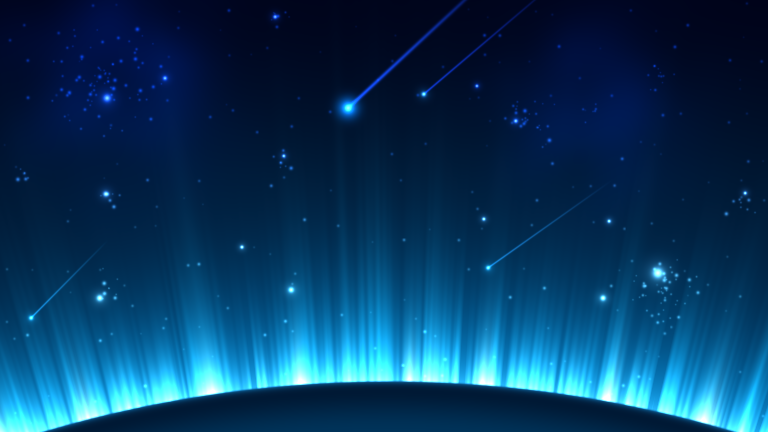
Reproduce this background procedurally as a Shadertoy shader.

```glsl
// Night sky over a curved planet rim, lit by radial aurora rays.
// Rays use gradient noise along the rim's arc length; stars and meteors
// are soft gaussian spots and tapered segments added over a sky gradient.

const vec2 PLANET = vec2(0.90, -2.687);
const float RADIUS = 2.805;

const vec3 DEEP_BLUE = vec3(0.04, 0.30, 1.0);
const vec3 ICE = vec3(0.45, 0.85, 1.0);
const vec3 CYAN = vec3(0.06, 0.50, 0.62);

// Principal stars: x, y, radius
const vec3 STARS[15] = vec3[15](
    vec3(0.248, 0.773, 0.009), vec3(0.637, 0.961, 0.005), vec3(0.382, 0.819, 0.005),
    vec3(1.104, 0.801, 0.004), vec3(1.194, 0.720, 0.005), vec3(1.523, 0.368, 0.012),
    vec3(1.396, 0.310, 0.006), vec3(0.674, 0.329, 0.006), vec3(0.231, 0.310, 0.007),
    vec3(0.245, 0.551, 0.006), vec3(0.560, 0.428, 0.004), vec3(1.120, 0.493, 0.004),
    vec3(1.410, 0.488, 0.004), vec3(1.725, 0.553, 0.004), vec3(0.657, 0.639, 0.004));

// Star clusters: x, y, spread, star count
const vec4 CLUSTERS[11] = vec4[11](
    vec4(0.25, 0.82, 0.14, 80.0), vec4(0.64, 0.96, 0.03, 6.0), vec4(1.22, 0.73, 0.08, 24.0),
    vec4(1.53, 0.82, 0.04, 12.0), vec4(1.54, 0.33, 0.08, 46.0), vec4(1.38, 0.74, 0.05, 6.0),
    vec4(0.25, 0.54, 0.03, 6.0), vec4(0.25, 0.33, 0.05, 9.0), vec4(1.71, 0.53, 0.05, 8.0),
    vec4(0.06, 0.59, 0.03, 6.0), vec4(0.65, 0.62, 0.04, 7.0));

// Strong rays: arc position, width, beam strength, foot strength
const vec4 BEAMS[10] = vec4[10](
    vec4(-0.095, 0.010, 0.55, 0.4), vec4(-0.41, 0.020, 0.50, 1.0),
    vec4(0.095, 0.020, 0.22, 0.5), vec4(-0.205, 0.013, 0.22, 0.9),
    vec4(0.05, 0.014, 0.18, 0.9), vec4(0.22, 0.016, 0.18, 0.9),
    vec4(0.51, 0.016, 0.25, 1.0), vec4(-0.70, 0.022, 0.25, 0.9),
    vec4(0.74, 0.024, 0.22, 1.0), vec4(-0.91, 0.026, 0.25, 1.0));

vec2 hash2(vec2 p) {
    vec3 q = fract(vec3(p.xyx) * vec3(0.1031, 0.1030, 0.0973));
    q += dot(q, q.yzx + 33.33);
    return fract((q.xx + q.yz) * q.zy);
}

float cornerSlope(vec2 cell, vec2 offset) {
    return dot(hash2(cell) * 2.0 - 1.0, offset);
}

float gradientNoise(vec2 p) {
    vec2 i = floor(p), f = fract(p), u = f * f * (3.0 - 2.0 * f);
    vec2 e = vec2(1.0, 0.0);
    float low = mix(cornerSlope(i, f), cornerSlope(i + e, f - e), u.x);
    float high = mix(cornerSlope(i + e.yx, f - e.yx), cornerSlope(i + 1.0, f - 1.0), u.x);
    return 1.6 * mix(low, high, u.y);
}

float spot(vec2 offset, float radius) {
    return exp(-dot(offset, offset) / (radius * radius));
}

vec3 star(vec2 offset, float radius, vec3 tint) {
    return tint * (0.9 * spot(offset, radius) + 0.2 * spot(offset, radius * 2.6))
         + 0.45 * spot(offset, radius * 0.6);
}

vec3 meteor(vec2 p, vec2 head, vec2 tail, float width, vec3 tint) {
    vec2 axis = tail - head;
    float t = clamp(dot(p - head, axis) / dot(axis, axis), 0.0, 1.0);
    float trail = spot(p - head - axis * t, width) * (1.0 - t);
    return tint * trail + star(p - head, width * 2.4, mix(tint, vec3(0.1, 0.75, 1.0), 0.6));
}

vec3 skyColor(vec2 p, float h) {
    vec3 sky = mix(vec3(0.0, 0.045, 0.13), vec3(0.0, 0.005, 0.09), smoothstep(0.55, 1.0, p.y));
    float cloud = 0.9 + 0.7 * gradientNoise(p * 6.0);
    float patches = spot(p - vec2(0.27, 0.82), 0.22) + 0.8 * spot(p - vec2(1.38, 0.76), 0.19);
    sky += vec3(0.0, 0.05, 0.20) * patches * cloud;
    return sky + vec3(0.01, 0.50, 0.72) * exp(-h / 0.235);
}

vec3 aurora(float s, float h) {
    float coarse = gradientNoise(vec2(s * 30.0, 3.4));
    float fine = gradientNoise(vec2(s * 95.0, 8.3 + h));
    float streak = clamp(0.50 + 0.70 * coarse + 0.65 * fine, 0.0, 1.3);
    float reach = 0.10 + 0.06 * gradientNoise(vec2(s * 17.0, 5.6));
    vec3 light = CYAN * (0.15 + 1.15 * streak) * exp(-h / reach);
    light += vec3(0.55, 0.45, 0.30) * (0.25 + streak) * exp(-h / 0.035);
    for (int i = 0; i < 10; i++) {
        vec4 b = BEAMS[i];
        float across = (s - b.x) / b.y;
        float core = exp(-across * across);
        light += CYAN * b.z * core * exp(-h / 0.21);
        light += vec3(0.8, 0.55, 0.3) * b.w * core * exp(-h / 0.045);
    }
    return light;
}

vec3 starField(vec2 p, vec3 tint) {
    // Sparse dust: a faint star of random size in some grid cells
    vec2 grid = p / 0.05, cell = floor(grid), r = hash2(cell + 17.0);
    vec2 offset = (fract(grid) - 0.08 - 0.84 * r) * 0.05;
    vec2 level = hash2(cell * 3.0 + 91.0);
    float dust = step(0.68, level.x) * (0.1 + 0.4 * level.y * level.y);
    vec3 light = tint * dust * spot(offset, 0.0022 + 0.0015 * level.y);
    for (int i = 0; i < 15; i++) light += star(p - STARS[i].xy, STARS[i].z, tint);
    for (int i = 0; i < 11; i++) {
        vec4 c = CLUSTERS[i];
        if (distance(p, c.xy) > c.z + 0.03) continue;
        for (float k = 0.0; k < c.w; k++) {
            vec2 polar = hash2(vec2(k + 5.0, float(i) * 7.0 + 2.0));
            float angle = 6.2832 * polar.x, size = hash2(vec2(k, float(i) + 40.0)).x;
            vec2 place = c.xy + c.z * polar.y * vec2(cos(angle), sin(angle));
            light += tint * (0.2 + 0.5 * size * size) * spot(p - place, 0.002 + 0.0025 * size * size);
        }
    }
    return light;
}

void mainImage(out vec4 fragColor, in vec2 fragCoord) {
    vec2 p = fragCoord / iResolution.y;
    vec2 radial = p - PLANET;
    float altitude = length(radial) - RADIUS, h = max(altitude, 0.0);
    float arc = RADIUS * atan(radial.x, radial.y);

    vec3 tint = mix(ICE, DEEP_BLUE, smoothstep(0.3, 0.85, p.y));
    vec3 color = skyColor(p, h) + aurora(arc, h) + starField(p, tint);
    color += meteor(p, vec2(0.806, 0.750), vec2(1.20, 1.115), 0.0042, vec3(0.08, 0.28, 0.95));
    color += vec3(0.0, 0.35, 0.70) * spot(p - vec2(0.806, 0.750), 0.022);
    color += meteor(p, vec2(0.981, 0.782), vec2(1.32, 1.07), 0.0025, vec3(0.05, 0.16, 0.65));
    color += meteor(p, vec2(1.130, 0.380), vec2(1.417, 0.583), 0.0022, vec3(0.08, 0.30, 0.48));
    color += meteor(p, vec2(0.072, 0.264), vec2(0.25, 0.444), 0.0022, vec3(0.08, 0.35, 0.52));

    // Planet body: dark under the rim, bluer toward the bottom centre
    vec3 body = mix(vec3(0.0, 0.08, 0.18), vec3(0.0, 0.20, 0.35), smoothstep(0.0, 0.12, -altitude));
    body += vec3(0.05, 0.35, 0.50) * exp(min(altitude, 0.0) / 0.006);
    float edge = 1.5 / iResolution.y;
    color = mix(body, color, smoothstep(-edge, edge, altitude));
    fragColor = vec4(clamp(color, 0.0, 1.0), 1.0);
}
```
